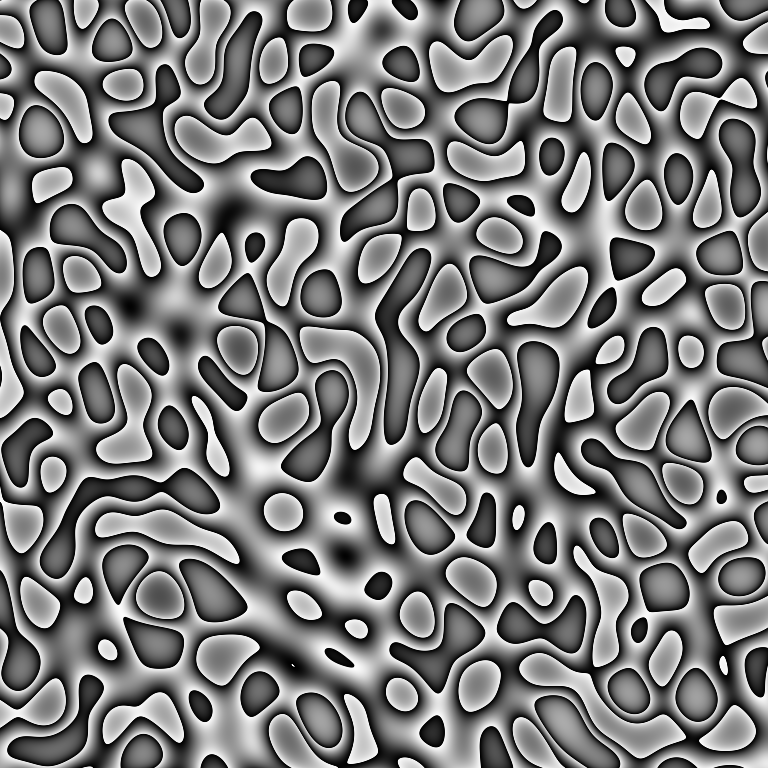
Write a three.js fragment shader that draws this texture.

```glsl
// Grey marbled cells: layered sine waves wrapped into sharp-edged tonal bands.
varying vec2 vUv;

const float TAU = 6.2831853;
const int WAVES = 40;

float hash(float n) {
  return fract(sin(n * 12.9898 + 4.1) * 43758.5453);
}

// Sum of plane waves in a narrow frequency band: xy = slope, z = height.
vec3 waveField(vec2 p) {
  vec3 sum = vec3(0.0);
  for (int i = 0; i < WAVES; i++) {
    float n = float(i) + 1.0;
    float angle = n * 2.39996;
    float cycles = mix(6.0, 14.0, hash(n));
    vec2 wave = TAU * cycles * vec2(1.06 * cos(angle), 0.94 * sin(angle));
    float phase = dot(wave, p) + TAU * hash(n + 71.0);
    sum += vec3(wave * cos(phase), sin(phase));
  }
  return sum / sqrt(0.5 * float(WAVES));
}

// Rising ramp that falls back to black over a short smoothed edge.
float sawtooth(float x, float edge) {
  float ramp = fract(x);
  return ramp * (1.0 - smoothstep(1.0 - edge, 1.0, ramp));
}

void main() {
  vec3 field = waveField(vUv);

  // Soft limit, so peaks and hollows flatten into mid grey plateaus.
  float limiter = inversesqrt(1.0 + 0.3 * field.z * field.z);
  float height = 0.75 * field.z * limiter;
  float steepness = 0.75 * length(field.xy) * limiter * limiter * limiter;

  // Gather the tones slightly around the middle of each band.
  height -= 0.02 * sin(TAU * height);

  float edge = clamp(0.0015 * steepness, 0.001, 0.3);
  float grey = sawtooth(height + 0.5, edge);
  gl_FragColor = vec4(vec3(grey), 1.0);
}
```
